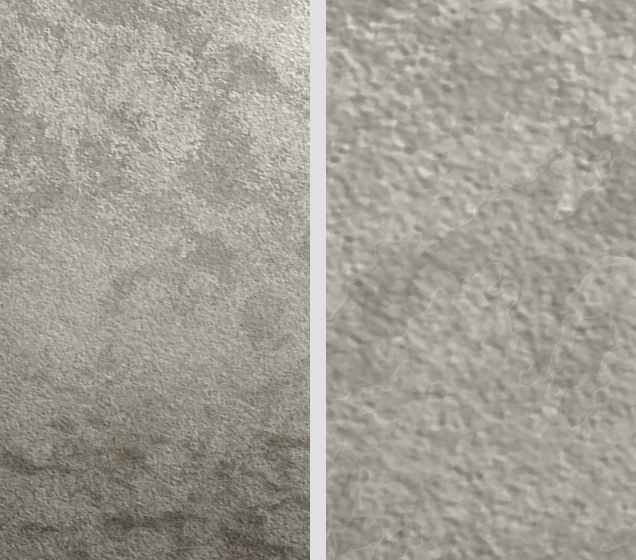
Left, the full canvas; right, a detail of the centre.
A Shadertoy shader for this texture:

```glsl
// Brushed grey-beige plaster wall: fine pitted grain, pale flakes above, dark scuffs below.

const vec3  SHADOW_COLOR   = vec3(0.38, 0.36, 0.325);
const vec3  LIGHT_COLOR    = vec3(0.83, 0.82, 0.78);
const vec3  STAIN_TINT     = vec3(0.005, 0.0, -0.006);
const float BOTTOM_TONE    = 0.19;   // 0 = SHADOW_COLOR, 1 = LIGHT_COLOR
const float TONE_RISE      = 0.45;
const float GLOW_GAIN      = 0.22;   // light in the upper right corner
const float GRAIN_SCALE    = 285.0;  // grains per canvas height
const float GRAIN_CONTRAST = 0.28;
const float PIT_CONTRAST   = 0.27;
const float CLOUD_CONTRAST = 0.17;
const float FLAKE_CONTRAST = 0.19;
const float SCUFF_CONTRAST = 0.25;
const float STAIN_CONTRAST = 0.10;
const float RIDGE_CONTRAST = 0.07;
const float WARP           = 0.035;
const float CELL_SHARPNESS = 6.0;

vec3 hash3(vec2 cell) {
    vec3 h = fract(vec3(cell.xyx) * vec3(0.1031, 0.1030, 0.0973));
    h += dot(h, h.yxz + 33.33);
    return fract((h.xxy + h.yzz) * h.zyx);
}

// Cellular noise: random cell values blended by distance to the cell points.
float cellNoise(vec2 p) {
    vec2 base = floor(p), local = p - base;
    float sum = 0.0, total = 0.0;
    for (int j = -1; j <= 1; j++) {
        for (int i = -1; i <= 1; i++) {
            vec2 cell = vec2(i, j);
            vec3 rnd = hash3(base + cell + 500.0);
            vec2 toPoint = cell + rnd.xy - local;
            float weight = exp(-CELL_SHARPNESS * dot(toPoint, toPoint));
            sum += weight * rnd.z;
            total += weight;
        }
    }
    return sum / total;
}

mat2 rotation(float angle) {
    float c = cos(angle), s = sin(angle);
    return mat2(c, s, -s, c);
}

float layeredNoise(vec2 p) {
    float sum = 0.0, gain = 0.45;
    for (int octave = 0; octave < 4; octave++) {
        sum += gain * cellNoise(p);
        p = rotation(0.25) * p * 2.1 + 7.3;
        gain *= 0.62;
    }
    return sum * 0.99;
}

// Soft light falling from the upper right, fading to the floor.
float lighting(vec2 uv) {
    float tone = BOTTOM_TONE + TONE_RISE * smoothstep(-0.06, 0.54, uv.y);
    tone += GLOW_GAIN * smoothstep(0.4, 1.05, uv.x) * smoothstep(0.6, 1.0, uv.y);
    tone += 0.08 * (uv.x - 0.5) * (1.0 - uv.y);
    return tone - 0.06 * smoothstep(0.12, 0.0, uv.x);
}

// Embossed grain: slope of fine noise, lit from the upper right.
float grainRelief(vec2 p) {
    vec2 g = rotation(0.35) * p * GRAIN_SCALE * vec2(0.75, 1.0);
    return cellNoise(g) - cellNoise(g + vec2(0.35, 0.8));
}

void mainImage(out vec4 fragColor, in vec2 fragCoord) {
    vec2 uv = fragCoord / iResolution.xy;
    vec2 p = fragCoord / iResolution.y;

    // Bend the coordinates so patches get torn outlines
    vec2 bend = vec2(layeredNoise(p * 14.0), layeredNoise(p * 14.0 + 31.0)) - 0.5;
    vec2 q = p + WARP * bend;

    float upper = smoothstep(0.42, 0.78, uv.y);
    float lower = 1.0 - smoothstep(0.12, 0.48, uv.y);

    // Grain and slightly broader pits
    float grain = grainRelief(p);
    float pits = cellNoise(rotation(0.5) * p * vec2(165.0, 235.0)) - 0.5;

    // Trowelled patches, with edges broken up by the grain
    float cloud = layeredNoise(q * 5.0 + 3.0) - 0.5;
    float ragged = 0.08 * grain + 0.16 * pits;
    float flakes = smoothstep(0.45, 0.57, layeredNoise(rotation(0.7) * q * vec2(11.0, 20.0) + 11.0) + ragged);
    float scuffs = smoothstep(0.57, 0.65, layeredNoise(rotation(0.3) * q * vec2(17.0, 38.0) + 47.0) + ragged);

    // Smooth stains, and thin trowel ridges along the contours of the same field
    float stainField = layeredNoise(rotation(-0.8) * q * vec2(9.0, 16.0) + 83.0) + 0.2 * ragged;
    float stains = smoothstep(0.60, 0.63, stainField);
    float ridges = smoothstep(0.015, 0.0, abs(stainField - 0.59)) - smoothstep(0.015, 0.0, abs(stainField - 0.615));

    // Combine the tones
    float roughness = 0.85 + 0.35 * upper * flakes + 0.2 * lower;
    float tone = lighting(uv);
    tone += CLOUD_CONTRAST * cloud * (0.6 + 0.4 * upper);
    tone += FLAKE_CONTRAST * (flakes - 0.45) * (0.15 + 0.85 * upper);
    tone -= SCUFF_CONTRAST * scuffs * (0.1 + 0.9 * lower);
    tone += RIDGE_CONTRAST * ridges - STAIN_CONTRAST * stains;
    tone += roughness * (GRAIN_CONTRAST * grain + PIT_CONTRAST * pits);

    vec3 color = mix(SHADOW_COLOR, LIGHT_COLOR, max(tone, -0.25));
    color += STAIN_TINT * max(stains, upper * (1.0 - flakes) * 0.6);
    fragColor = vec4(clamp(color, 0.0, 1.0), 1.0);
}
```
